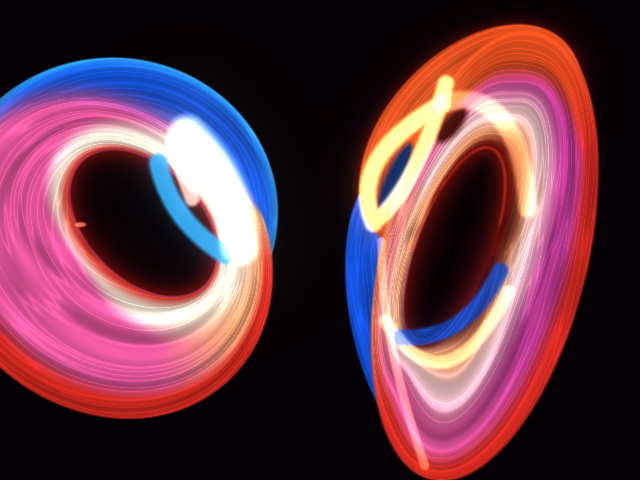
This background is drawn by a Shadertoy shader. Its source:

```glsl
// Two swirling rings of long-exposure light ribbons glowing on black.

const vec3 NIGHT = vec3(0.02, 0.0, 0.01);
const vec3 CREAM = vec3(1.0, 0.94, 0.86);
const vec3 GOLD = vec3(1.0, 0.82, 0.5);
const vec3 PEACH = vec3(1.0, 0.66, 0.46);
const vec3 PINK = vec3(0.95, 0.36, 0.64);
const vec3 PURPLE = vec3(0.66, 0.16, 0.58);
const vec3 RED = vec3(0.85, 0.17, 0.13);
const vec3 ORANGE = vec3(0.87, 0.3, 0.12);
const vec3 EMBER = vec3(0.38, 0.05, 0.03);
const vec3 BLUE = vec3(0.08, 0.32, 0.86);
const vec3 SKY = vec3(0.2, 0.7, 1.0);

vec2 slope(vec2 cell) {
    float h = 6.2832 * fract(sin(dot(cell, vec2(127.1, 311.7))) * 4375.5);
    return vec2(cos(h), sin(h));
}

float gradientNoise(vec2 p) {
    vec2 i = floor(p), f = p - i, e = vec2(0, 1);
    vec2 u = f * f * (3.0 - 2.0 * f);
    float low = mix(dot(slope(i), f), dot(slope(i + e.yx), f - e.yx), u.x);
    float high = mix(dot(slope(i + e), f - e), dot(slope(i + 1.0), f - 1.0), u.x);
    return mix(low, high, u.y);
}

// Approximate signed distance to a rotated ellipse, negative inside
float ellipse(vec2 p, vec2 centre, vec2 radii, float angle) {
    vec2 d = p - centre, axis = vec2(cos(angle), sin(angle));
    vec2 q = vec2(dot(d, axis), dot(d, vec2(-axis.y, axis.x)));
    float k = length(q / radii) + 1e-4;
    return k * (k - 1.0) / (length(q / (radii * radii)) + 1e-4);
}

float inside(float d, float softness) {
    return smoothstep(softness, -softness, d);
}

// Glowing stroke along a quadratic curve
float sweep(vec2 p, vec2 a, vec2 b, vec2 c, float width) {
    float nearest = 10.0;
    vec2 from = a;
    for (int i = 1; i <= 14; i++) {
        float t = float(i) / 14.0;
        vec2 to = mix(mix(a, b, t), mix(b, c, t), t), d = to - from;
        float h = clamp(dot(p - from, d) / dot(d, d), 0.0, 1.0);
        nearest = min(nearest, length(p - from - d * h));
        from = to;
    }
    return smoothstep(width, width * 0.45, nearest) + 0.22 * exp(-nearest / width);
}

// Fine streaks running along a ribbon; t crosses it
float strands(float t, vec2 dir, float seed) {
    vec2 q = vec2(t * 22.0 + dir.x * 1.3, dir.y * 1.6 + seed);
    float ridge = 1.0 - 2.0 * abs(gradientNoise(q + 9.0));
    return 0.86 + 0.35 * gradientNoise(q * vec2(0.4, 1)) + 0.22 * pow(max(ridge, 0.0), 5.0);
}

vec3 leftRing(vec2 p, vec3 col) {
    vec2 centre = vec2(0.299, 0.535), dir = normalize(p - centre);
    float hole = ellipse(p, centre, vec2(0.182, 0.118), -0.785);
    float rim = ellipse(p, vec2(0.213, 0.483), vec2(0.385, 0.33), -0.785);
    float halo = ellipse(p, vec2(0.234, 0.557), vec2(0.345, 0.323), 0.0);
    float t = clamp(hole / max(hole - rim, 1e-3), 0.0, 1.0);
    float open = inside(-hole, 0.004);

    // Blue outer arc
    vec3 blue = mix(BLUE, SKY, exp(-abs(halo) * 90.0)) * strands(-halo * 5.0, dir, 3.0);
    col = mix(col, blue, inside(halo, 0.003) * open);

    // Body: white core to pink and red
    float core = 0.38 + 0.25 * dir.x + 0.1 * dir.y;
    vec3 body = mix(RED, CREAM * 1.12, smoothstep(0.0, 0.13, t));
    vec3 middle = mix(PINK, PEACH, smoothstep(0.0, 0.7, dir.x));
    body = mix(body, middle, smoothstep(core * 0.5, core * 1.3, t));
    body = mix(body, RED, smoothstep(0.72, 0.86, t) * smoothstep(0.1, -0.4, dir.y));
    float fade = mix(0.003, 0.035, smoothstep(0.0, 0.5, dir.y));
    col = mix(col, body * strands(t, dir, 1.0), inside(rim + fade, fade) * open);
    col += EMBER * exp(-abs(hole) * 45.0) * (1.0 - open);

    // Bright sweeps over the opening
    float cyan = sweep(p, vec2(0.33, 0.66), vec2(0.356, 0.54), vec2(0.469, 0.47), 0.026);
    float wide = sweep(p, vec2(0.39, 0.722), vec2(0.495, 0.627), vec2(0.5, 0.488), 0.049);
    float thin = sweep(p, vec2(0.36, 0.708), vec2(0.375, 0.65), vec2(0.4, 0.585), 0.02);
    col = mix(col, SKY, min(cyan, 1.0) * 0.9);
    return col + CREAM * (wide * 0.75 + thin * 0.65);
}

vec3 rightRing(vec2 p, vec3 col) {
    vec2 centre = vec2(0.946, 0.488), dir = normalize(p - centre);
    float hole = ellipse(p, centre, vec2(0.217, 0.078), 1.204);
    float rim = ellipse(p, vec2(1.01, 0.47), vec2(0.483, 0.215), 1.337);
    float crown = ellipse(p, vec2(0.981, 0.713), vec2(0.28, 0.178), 0.806);
    float crescent = ellipse(p, vec2(0.845, 0.354), vec2(0.286, 0.118), -1.4);
    float t = clamp(hole / max(hole - rim, 1e-3), 0.0, 1.0);
    float open = inside(-hole, 0.006);

    // Blue crescent and orange crown
    col = mix(col, BLUE * strands(-crescent * 5.0, dir, 5.0), inside(crescent, 0.003) * open);
    col += EMBER * exp(-max(crown, 0.0) * 70.0) * 0.6 * open;
    col = mix(col, ORANGE * strands(-crown * 5.0, dir, 7.0), inside(crown, 0.003) * open);

    // Body: ember, cream, pink, purple, red
    float right = smoothstep(-0.2, 0.7, dir.x), top = smoothstep(0.55, 0.95, dir.y);
    vec3 body = mix(EMBER, PEACH, smoothstep(0.02, mix(0.12, 0.28, right), t));
    body = mix(body, mix(CREAM, PINK, 0.25), smoothstep(0.15, 0.32, t));
    body = mix(body, mix(PINK, PURPLE, right * 0.6), smoothstep(0.32, 0.6, t));
    body = mix(body, mix(RED, ORANGE, top), smoothstep(0.7, 0.9, t + 0.17 * top));
    body = mix(body, PEACH, 0.6 * smoothstep(-0.3, -0.8, dir.x));
    col = mix(col, body * strands(t, dir, 11.0), inside(rim, 0.004) * open);
    col += EMBER * exp(-abs(hole) * 40.0) * (1.0 - open);

    // Dark openings inside the crown
    col = mix(col, EMBER * 0.6, inside(ellipse(p, vec2(0.941, 0.74), vec2(0.045, 0.018), 0.9), 0.01));
    col = mix(col, BLUE * 0.45, inside(ellipse(p, vec2(0.823, 0.632), vec2(0.075, 0.018), 1.13), 0.01));

    // Light sweeps
    vec2 turn = vec2(0.778, 0.535), crest = vec2(0.92, 0.783);
    float shaft = sweep(p, vec2(0.929, 0.826), vec2(0.868, 0.61), turn, 0.022);
    float bend = sweep(p, turn, vec2(0.722, 0.67), crest, 0.024);
    float arch = sweep(p, crest, vec2(1.076, 0.835), vec2(1.1, 0.566), 0.026);
    float under = sweep(p, vec2(1.042, 0.436), vec2(0.972, 0.288), vec2(0.833, 0.297), 0.022);
    float base = sweep(p, vec2(1.059, 0.392), vec2(0.929, 0.132), vec2(0.802, 0.332), 0.018);
    float edge = sweep(p, vec2(0.795, 0.497), vec2(0.79, 0.306), vec2(0.885, 0.03), 0.012);
    col = mix(col, BLUE * strands(hole * 7.0, dir, 2.0), min(under, 1.0) * 0.85);
    return col + GOLD * (max(shaft, bend) * 0.95 + (arch + base) * 0.4) + PEACH * edge * 0.4;
}

void mainImage(out vec4 fragColor, in vec2 fragCoord) {
    vec2 p = fragCoord / iResolution.y;
    vec3 col = rightRing(p, leftRing(p, NIGHT));
    // Small distant lamp
    col += PEACH * 0.6 * inside(ellipse(p, vec2(0.168, 0.532), vec2(0.011, 0.005), 0.0), 0.003);
    fragColor = vec4(clamp(col, 0.0, 1.0), 1.0);
}
```
